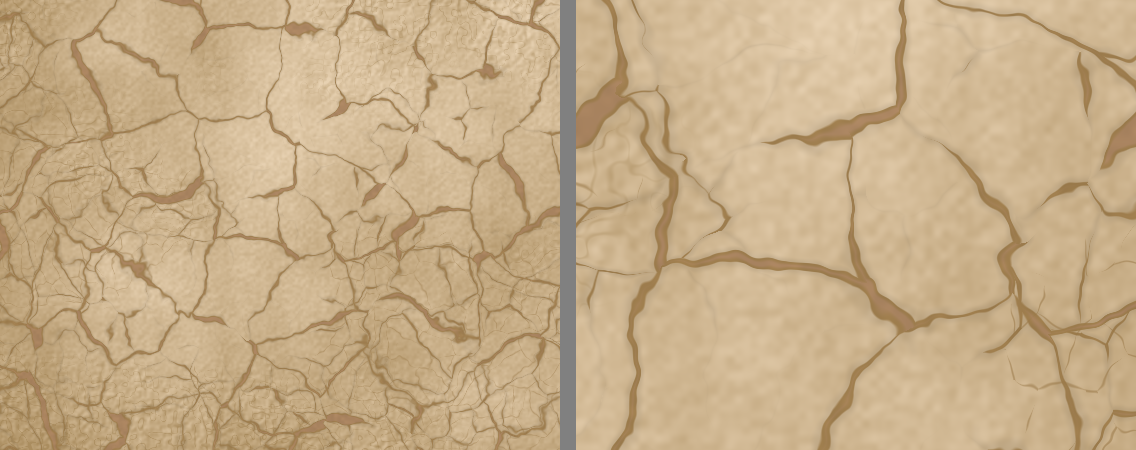
Left: the whole. Right: its middle third, enlarged.
Reproduce this texture procedurally as a Shadertoy shader.

```glsl
float hash(vec2 p) {
    return fract(sin(dot(p, vec2(127.1, 311.7))) * 43758.55);
}

vec2 hash2(vec2 p) {
    return vec2(hash(p), hash(p + 57.3));
}

float noise(vec2 p) {
    vec2 i = floor(p), f = fract(p);
    f = f * f * (3.0 - 2.0 * f);
    return mix(mix(hash(i), hash(i + vec2(1, 0)), f.x),
               mix(hash(i + vec2(0, 1)), hash(i + 1.0), f.x), f.y);
}

float fbm(vec2 p) {
    float sum = 0.0, amp = 0.5;
    for (int i = 0; i < 5; i++) {
        sum += amp * noise(p);
        p = mat2(1.6, 1.2, -1.2, 1.6) * p + 7.3;
        amp *= 0.5;
    }
    return sum / 0.97;
}

// Signed depth inside cracks that follow tapered cell borders
float crackDepth(vec2 p, float scale, float thin, float wide, float broken) {
    p *= scale;
    vec2 home = floor(p), nearCell = home, toNear = vec2(9.0);
    for (int y = -1; y <= 1; y++)
    for (int x = -1; x <= 1; x++) {
        vec2 cell = home + vec2(x, y);
        vec2 r = cell + hash2(cell) - p;
        if (dot(r, r) < dot(toNear, toNear)) { toNear = r; nearCell = cell; }
    }
    float depth = -1.0;
    for (int y = -2; y <= 2; y++)
    for (int x = -2; x <= 2; x++) {
        if (x == 0 && y == 0) continue;
        vec2 cell = nearCell + vec2(x, y);
        vec2 r = cell + hash2(cell) - p;
        vec2 dir = normalize(r - toNear);
        vec2 mid = 0.5 * (r + toNear);
        vec2 edge = cell + nearCell;
        float size = hash(edge + 3.7), kind = hash(edge + 11.9);
        // Each border swells near one point and thins or ends away from it
        float along = dot(mid, vec2(-dir.y, dir.x)) * sign(dir.x);
        float taper = smoothstep(0.05, 0.55, abs(along + (size - 0.5) * 0.8));
        float fade = kind < broken ? 1.7 : 0.6;
        float width = mix(thin, wide, pow(size, 3.0)) * (1.0 - fade * taper);
        depth = max(depth, width - dot(mid, dir));
    }
    return depth / scale;
}

// Mottled stain, fine grain and wrinkled patches
vec3 plaster(vec2 p, vec3 dark, vec3 light) {
    float stain = fbm(p * 2.6 + 4.0) - 0.5;
    float cloud = fbm(p * 9.0) - 0.5;
    float grain = noise(p * 170.0) - 0.5;
    float relief = noise(p * 110.0) - noise(p * 110.0 + vec2(0.5, -0.5));
    float wrinkle = abs(noise(p * 75.0 + 3.0 * cloud) - 0.5);
    float rough = smoothstep(0.42, 0.62, fbm(p * 3.1 + 21.0));
    float streak = noise(p * vec2(26.0, 3.0)) - 0.5;
    float tone = 0.54 + 1.25 * stain + 0.5 * cloud + 0.22 * grain;
    tone += mix(0.2, 0.5, rough) * relief + 0.12 * streak;
    tone -= 0.35 * rough * (1.0 - smoothstep(0.0, 0.09, wrinkle));
    return mix(dark, light, clamp(tone, -0.25, 1.15));
}

void mainImage(out vec4 fragColor, in vec2 fragCoord) {
    vec2 p = fragCoord / iResolution.y;
    float px = 1.0 / iResolution.y;

    vec3 sand = vec3(0.71, 0.60, 0.43);
    vec3 cream = vec3(0.88, 0.79, 0.66);
    vec3 ochre = vec3(0.60, 0.47, 0.28);
    vec3 clay = vec3(0.65, 0.50, 0.36);

    vec3 color = plaster(p, sand, cream);

    // Ragged crack paths
    vec2 warp = vec2(fbm(p * 7.0), fbm(p * 7.0 + 19.0)) - 0.5;
    vec2 q = p + 0.13 * warp;
    float swell = 0.004 * (noise(p * 24.0) - 0.5);
    float major = crackDepth(q + 2.0, 6.2, 0.017, 0.085, 0.3);
    major += swell * smoothstep(-0.002, 0.006, major);
    float minor = crackDepth(q + 8.4, 11.0, 0.014, 0.045, 0.75);
    float patchy = fbm(p * 3.5 + 40.0) - 0.18 * (p.y - 0.5);
    minor -= 0.006 * (1.0 - smoothstep(0.4, 0.5, patchy));
    float hairline = crackDepth(q + 15.1, 21.0, 0.016, 0.025, 0.9);
    hairline -= 0.004 * (1.0 - smoothstep(0.46, 0.56, patchy));

    // Soft shade beside cracks, then ochre borders and clay floors
    float depth = max(major, minor);
    color *= 1.0 - 0.07 * smoothstep(-0.007, 0.0, depth);
    color = mix(color, ochre, 0.55 * smoothstep(-px, px, hairline));
    vec3 fill = mix(ochre, clay, smoothstep(0.001, 0.005, depth));
    fill *= 0.97 + 0.08 * noise(p * 130.0);
    color = mix(color, fill, 0.92 * smoothstep(-px, px, depth));

    fragColor = vec4(color, 1.0);
}
```
